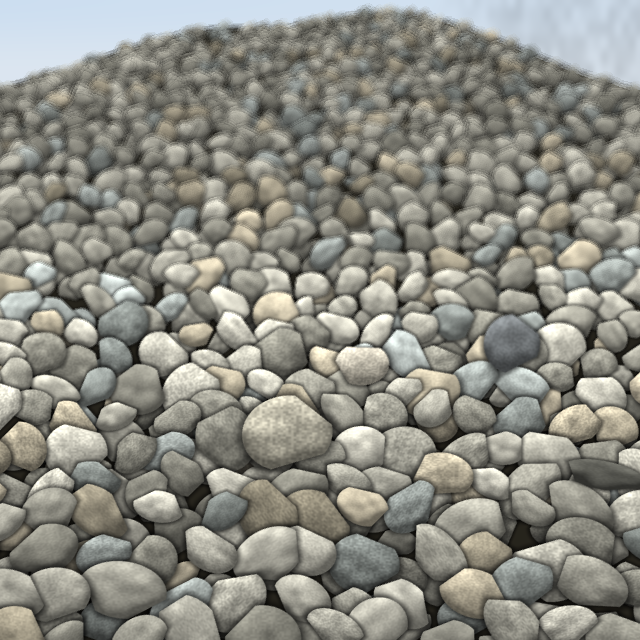
Reproduce this texture procedurally as a Shadertoy shader.

```glsl
// A heap of worn river gravel rising to a blurred ridge under a pale sky.
#define SAMPLES 9
#define NEAR_SIZE 0.098
#define SIZE_FALL 0.082
#define ROW_STEP 0.70
#define FOCUS_Y 0.34
#define SHARP_RADIUS 0.0012
#define FAR_BLUR 0.0075
#define SKY_LIGHT vec3(-0.15, 0.80, 0.58)
#define GAP_COLOR vec3(0.15, 0.14, 0.11)
#define EXPOSURE 1.06

float hash(vec2 p) {
    return fract(sin(dot(p, vec2(127.1, 311.7))) * 43758.5453);
}

float noise(vec2 p) {
    vec2 i = floor(p), f = fract(p);
    f = f * f * (3.0 - 2.0 * f);
    return mix(mix(hash(i), hash(i + vec2(1, 0)), f.x),
               mix(hash(i + vec2(0, 1)), hash(i + vec2(1, 1)), f.x), f.y);
}

// Height of the skyline
float ridge(float x) {
    return mix(0.862, 0.958, smoothstep(-0.05, 0.36, x))
         + 0.025 * smoothstep(0.42, 0.6, x) - 0.125 * smoothstep(0.6, 1.05, x);
}

vec3 sky(vec2 p) {
    vec3 col = mix(vec3(0.86, 0.90, 0.94), vec3(0.80, 0.87, 0.94),
                   smoothstep(0.88, 1.0, p.y) * (1.0 - 0.5 * p.x));
    // Faint haze of bare twigs on the right
    float twig = noise(p * vec2(90.0, 45.0));
    return col * (1.0 - (0.02 + 0.13 * twig) * smoothstep(0.64, 0.85, p.x));
}

// Surface of one pebble: dome normal, worn facets and fine grit
vec3 shadeStone(vec2 q, vec2 outward, float d, vec3 tone, float seed) {
    vec2 slope = normalize(outward + 1e-5) * d * d * 0.95;
    vec3 normal = vec3(slope, sqrt(max(1.0 - dot(slope, slope), 0.0)));
    vec2 skin = q + seed * 91.0;
    float light = dot(normal, SKY_LIGHT) + 0.5 * (noise(skin * 2.6) - 0.5);
    float grit = noise(skin * 17.0) - 0.5;
    return tone * (0.46 + 0.60 * max(light, 0.0)) * (1.0 + mix(0.1, 0.34, fract(seed * 17.0)) * grit);
}

// True where the pebble covers the point; otherwise its shadow is gathered
bool hitStone(vec2 offset, vec2 radii, float angle, vec3 tone, float seed,
              inout float shadow, inout vec3 col) {
    float c = cos(angle), s = sin(angle);
    mat2 turn = mat2(c, -s, s, c);
    vec2 q = turn * offset / radii;
    float len = length(q);
    if (len > 1.4) return false;
    // Broken sides and a lopsided bulge make the outline irregular
    float cutAngle = seed * 57.0;
    vec2 cut = vec2(cos(cutAngle), sin(cutAngle));
    float across = dot(q, cut), along = dot(q, vec2(-cut.y, cut.x));
    float d = len * (0.97 + 0.06 * across * along);
    d = max(d, 1.22 * max(across, 0.85 * along - 0.4 * across));
    if (d > 1.0) {
        shadow *= mix(0.36, 1.0, smoothstep(0.92, 1.25, d));
        return false;
    }
    col = shadow * shadeStone(q, (q / radii) * turn, d, tone, seed);
    return true;
}

vec3 stoneTone(float shade, float tint) {
    vec3 tone = mix(vec3(0.58, 0.575, 0.53), vec3(0.90, 0.89, 0.83), shade);
    if (tint > 0.86) tone *= vec3(0.93, 0.98, 1.03);
    if (tint < 0.12) tone *= vec3(1.03, 0.99, 0.93);
    return tone;
}

// Perspective rows, searched from the front to the back
bool hitGravel(vec2 p, float layer, inout float shadow, inout vec3 col) {
    float size = NEAR_SIZE - SIZE_FALL * p.y;
    float rowNow = floor(-log(size / NEAR_SIZE) / (SIZE_FALL * ROW_STEP) + 0.5 * layer);
    for (int j = -1; j <= 1; j++) {
        float row = rowNow + float(j);
        float rowSize = NEAR_SIZE * exp(-(row + 0.5 - 0.5 * layer) * SIZE_FALL * ROW_STEP);
        float rowY = (NEAR_SIZE - rowSize) / SIZE_FALL;
        float shift = hash(vec2(row, 5.0 + layer));
        float column = floor((p.x - 0.5) / rowSize + shift);
        for (int i = -1; i <= 1; i++) {
            vec2 id = vec2(column + float(i), row + 60.0 * layer);
            vec2 jitter = 0.5 * (vec2(hash(id + 3.1), hash(id + 7.7)) - 0.5);
            vec2 center = vec2(0.5 + (id.x + 0.5 - shift) * rowSize, rowY) + jitter * rowSize;
            vec2 offset = (p - center) / rowSize;
            if (dot(offset, offset) > 0.85 || center.y > ridge(center.x)) continue;
            float wide = mix(0.46, 0.72, hash(id + 11.3)) * mix(0.85, 1.0, layer);
            vec2 radii = wide * vec2(1.0, mix(0.60, 0.90, hash(id + 19.9)));
            // Brightest in the middle distance, dimmer on the far slope
            float band = mix(0.94, 1.08, smoothstep(0.1, 0.42, center.y));
            band *= mix(1.0, 0.80, smoothstep(0.5, 0.82, center.y));
            vec3 tone = stoneTone(hash(id + 23.7), hash(id + 31.3));
            tone *= EXPOSURE * band * mix(0.78, 1.0, layer);
            if (hitStone(offset, radii, 1.9 * (hash(id + 41.9) - 0.5), tone,
                         hash(id + 53.3), shadow, col)) return true;
        }
    }
    return false;
}

vec3 scene(vec2 p) {
    float top = ridge(p.x);
    if (p.y > top + 0.035) return sky(p);
    float shadow = 1.0;
    vec3 col = vec3(0.0);
    // Accent stones: large sandy, dark slate, pale and blue-grey
    if (hitStone(p - vec2(0.449, 0.323), vec2(0.070, 0.056), 0.0, vec3(0.85, 0.83, 0.75), 0.64, shadow, col)) return col;
    if (hitStone(p - vec2(0.945, 0.257), vec2(0.064, 0.022), -0.18, vec3(0.42, 0.42, 0.39), 0.83, shadow, col)) return col;
    if (hitStone(p - vec2(0.566, 0.431), vec2(0.041, 0.032), -0.1, vec3(0.98, 0.95, 0.87), 0.47, shadow, col)) return col;
    if (hitStone(p - vec2(0.800, 0.463), vec2(0.044, 0.043), -0.5, vec3(0.55, 0.57, 0.58), 0.21, shadow, col)) return col;
    if (hitGravel(p, 1.0, shadow, col)) return col;
    if (hitGravel(p, 0.0, shadow, col)) return col;
    return p.y > top ? sky(p) : GAP_COLOR * shadow;
}

void mainImage(out vec4 fragColor, in vec2 fragCoord) {
    vec2 uv = fragCoord / iResolution.xy;
    // Lens blur grows with distance and also smooths the edges
    float blur = mix(SHARP_RADIUS, FAR_BLUR, smoothstep(FOCUS_Y, 0.9, uv.y));
    vec3 sum = vec3(0.0);
    for (int k = 0; k < SAMPLES; k++) {
        float turn = float(k) * 2.39996;
        float reach = blur * sqrt((float(k) + 0.5) / float(SAMPLES));
        sum += scene(uv + reach * vec2(cos(turn), sin(turn)));
    }
    fragColor = vec4(sum / float(SAMPLES), 1.0);
}
```
